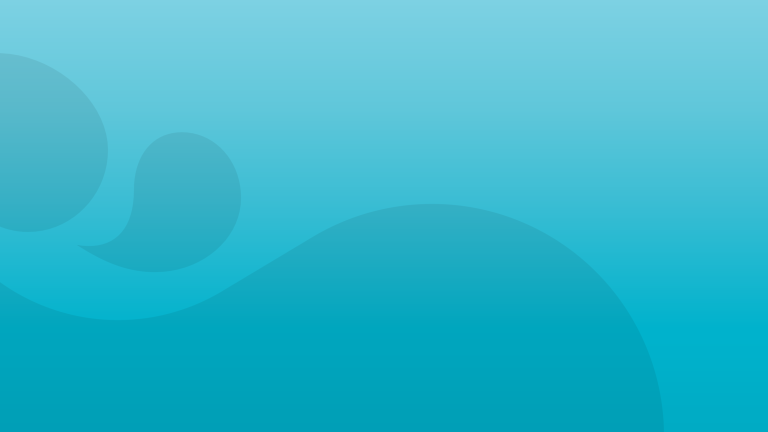
Write a Shadertoy shader that draws this background.

```glsl
// A cyan vertical gradient under three faint darker shapes: a long wave,
// a round blob at the left edge and a curled drop. The wave is two arcs
// joined by their common tangent; the blob and drop are cubic curve outlines.

const int CURVE_STEPS = 18;
const float SHADE = 0.93;

// Outline state: x = squared distance so far, y = sign (negative inside).
void addSegment(vec2 p, vec2 a, vec2 b, inout vec2 state) {
    vec2 e = b - a, w = p - a;
    vec2 off = w - e * clamp(dot(w, e) / dot(e, e), 0.0, 1.0);
    state.x = min(state.x, dot(off, off));
    if ((a.y > p.y) != (b.y > p.y) && p.x < a.x + e.x * (p.y - a.y) / e.y) {
        state.y = -state.y;
    }
}

vec2 cubic(vec2 a, vec2 b, vec2 c, vec2 d, float t) {
    float s = 1.0 - t;
    return s * s * s * a + 3.0 * s * t * (s * b + t * c) + t * t * t * d;
}

void addCurve(vec2 p, vec2 a, vec2 b, vec2 c, vec2 d, inout vec2 state) {
    vec2 last = a;
    for (int i = 1; i <= CURVE_STEPS; i++) {
        vec2 next = cubic(a, b, c, d, float(i) / float(CURVE_STEPS));
        addSegment(p, last, next, state);
        last = next;
    }
}

float signedDistance(vec2 state) {
    return state.y * sqrt(state.x);
}

float blobDistance(vec2 p) {
    vec2 state = vec2(10.0, 1.0);
    vec2 top = vec2(0.0, 0.877), right = vec2(0.250, 0.653);
    vec2 bottom = vec2(0.065, 0.463), left = vec2(-0.093, 0.560);
    addCurve(p, top, vec2(0.130, 0.873), vec2(0.250, 0.764), right, state);
    addCurve(p, right, vec2(0.250, 0.549), vec2(0.167, 0.463), bottom, state);
    addCurve(p, bottom, vec2(0.0, 0.463), vec2(-0.058, 0.498), left, state);
    addCurve(p, left, vec2(-0.162, 0.722), vec2(-0.116, 0.884), top, state);
    return signedDistance(state);
}

float dropDistance(vec2 p) {
    vec2 state = vec2(10.0, 1.0);
    vec2 tip = vec2(0.178, 0.433), left = vec2(0.310, 0.560);
    vec2 top = vec2(0.421, 0.694), right = vec2(0.558, 0.542);
    vec2 bottom = vec2(0.359, 0.370);
    addCurve(p, tip, vec2(0.259, 0.419), vec2(0.310, 0.463), left, state);
    addCurve(p, left, vec2(0.310, 0.641), vec2(0.354, 0.694), top, state);
    addCurve(p, top, vec2(0.498, 0.694), vec2(0.558, 0.627), right, state);
    addCurve(p, right, vec2(0.558, 0.447), vec2(0.468, 0.370), bottom, state);
    addCurve(p, bottom, vec2(0.294, 0.370), vec2(0.238, 0.394), tip, state);
    return signedDistance(state);
}

// Trough arc, inner common tangent, then crest arc.
float waveDistance(vec2 p, vec2 trough, float troughR, vec2 crest, float crestR) {
    vec2 axis = crest - trough;
    float cosA = (troughR + crestR) / length(axis);
    float sinA = sqrt(1.0 - cosA * cosA);
    vec2 u = normalize(axis);
    vec2 normal = cosA * u + sinA * vec2(u.y, -u.x);
    if (p.x < trough.x + troughR * normal.x) return troughR - length(p - trough);
    if (p.x > crest.x - crestR * normal.x) return length(p - crest) - crestR;
    return troughR - dot(p - trough, normal);
}

vec3 waterGradient(float y) {
    vec3 color = mix(vec3(0.0, 0.672, 0.770), vec3(0.0, 0.698, 0.800),
                     smoothstep(0.0, 0.24, y));
    color = mix(color, vec3(0.235, 0.742, 0.830), clamp((y - 0.24) / 0.30, 0.0, 1.0));
    color = mix(color, vec3(0.375, 0.780, 0.855), clamp((y - 0.54) / 0.21, 0.0, 1.0));
    return mix(color, vec3(0.490, 0.820, 0.890), clamp((y - 0.75) / 0.25, 0.0, 1.0));
}

vec3 shadeInside(vec3 color, float dist, float pixel) {
    float cover = 1.0 - smoothstep(-0.7 * pixel, 0.7 * pixel, dist);
    return color * mix(1.0, SHADE, cover);
}

void mainImage(out vec4 fragColor, in vec2 fragCoord) {
    vec2 p = fragCoord / iResolution.y;
    float pixel = 1.0 / iResolution.y;

    vec3 color = waterGradient(p.y);
    float wave = waveDistance(p, vec2(0.273, 0.727), 0.468, vec2(1.0, -0.009), 0.537);
    color = shadeInside(color, wave, pixel);
    color = shadeInside(color, blobDistance(p), pixel);
    color = shadeInside(color, dropDistance(p), pixel);
    fragColor = vec4(color, 1.0);
}
```
